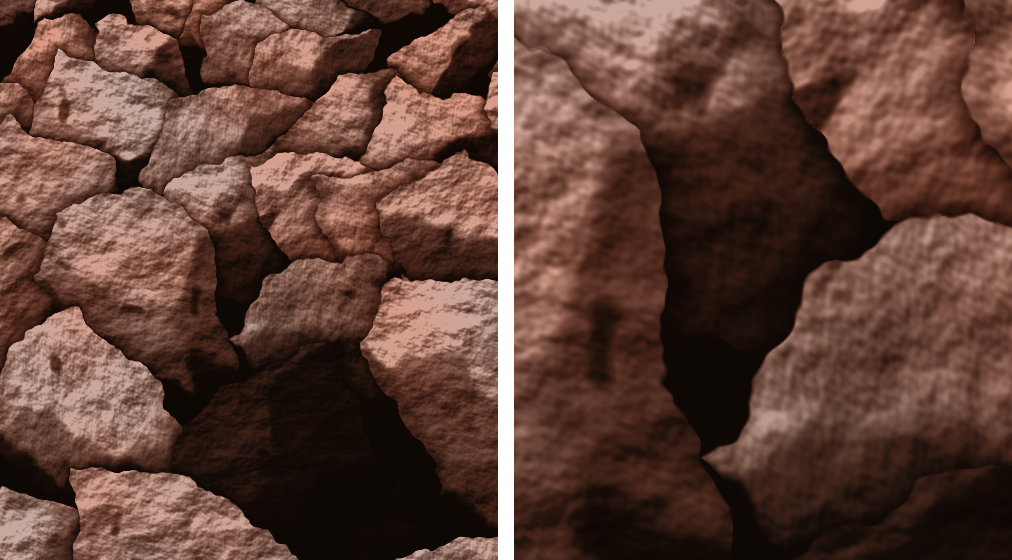
Left, the full canvas; right, a detail of the centre.
Write a Shadertoy shader that draws this texture.

```glsl
// A heap of rough, faceted red-brown rocks with dark gaps, small behind and large in front.
const int ROWS = 7;
const int COLUMNS = 9;
const int SIDE_FACETS = 7;
const int ALL_FACETS = 12;
const float BACK_RADIUS = 0.095;      // rock radius in the top row, in canvas heights
const float ROW_GROWTH = 1.19;        // size ratio of one row to the row behind it
const float ROW_STEP = 1.2;           // spacings in rock radii
const float COLUMN_STEP = 1.52;
const float EDGE_SOFTNESS = 0.0014;
const float CREASE_WIDTH = 0.018;     // rounding of facet edges, in rock radii
const float GRAIN_SCALE = 11.0;
const float GRAIN_STRETCH = 1.25;
const float BUMP_STEP = 0.004;
const float BUMP_GAIN = 5.0;
const float EXPOSURE = 0.99;
const vec3 LIGHT = vec3(-0.38, 0.68, 0.64);
const vec2 HOLLOW = vec2(0.60, 0.18); // centre of the deep dark gap
const vec3 SHADOW = vec3(0.055, 0.03, 0.016);
const vec3 UMBER = vec3(0.27, 0.14, 0.10);
const vec3 CLAY = vec3(0.50, 0.34, 0.285);
const vec3 DUST = vec3(0.81, 0.645, 0.595);

float hash(vec2 p) {
    vec3 q = fract(p.xyx * 0.1031);
    q += dot(q, q.yzx + 33.33);
    return fract((q.x + q.y) * q.z);
}

vec2 direction(float angle) { return vec2(cos(angle), sin(angle)); }

float corner(vec2 cell, vec2 offset) {
    return dot(direction(6.2832 * hash(cell)), offset);
}

float gradientNoise(vec2 p) {
    vec2 i = floor(p), f = p - i;
    vec2 u = f * f * f * (f * (f * 6.0 - 15.0) + 10.0);
    vec2 e = vec2(1.0, 0.0);
    return mix(mix(corner(i, f), corner(i + e, f - e), u.x),
               mix(corner(i + e.yx, f - e.yx), corner(i + 1.0, f - 1.0), u.x), u.y);
}

float fbm(vec2 p) {
    float sum = 0.0, amplitude = 0.6;
    for (int i = 0; i < 5; i++) {
        sum += amplitude * gradientNoise(p);
        p = mat2(1.6, 1.2, -1.2, 1.6) * p + 7.3;
        amplitude *= 0.52;
    }
    return sum;
}

// Cuts a rock from sloping planes: x = distance inside the outline, y = light
vec2 rockFacets(vec2 q, float radius, vec2 id) {
    float inside = 1e3, light = 0.0, total = 0.0;
    for (int k = 0; k < ALL_FACETS; k++) {
        vec2 seed = id + float(k) * vec2(3.0, 11.0);
        float a = hash(seed), b = hash(seed + 51.0), c = hash(seed + 87.0);
        bool side = k < SIDE_FACETS;
        float turn = side ? (float(k) + 0.8 * a) / float(SIDE_FACETS) : a;
        vec2 dir = direction(6.2832 * turn);
        float along = dot(dir, q);
        float slope = side ? mix(0.8, 2.4, b) : mix(0.15, 0.85, b);
        float rim = radius * mix(0.68, 1.02, c) - along;
        float height = side ? rim * slope : radius * mix(0.4, 0.6, c) - along * slope;
        if (side) inside = min(inside, rim);
        // Soft minimum of the plane heights rounds the creases
        float weight = exp(clamp(-height / (CREASE_WIDTH * radius), -60.0, 60.0));
        vec3 normal = normalize(vec3(dir * slope, 1.0));
        light += weight * max(dot(normal, normalize(LIGHT)), 0.0);
        total += weight;
    }
    return vec2(inside, light / total);
}

void mainImage(out vec4 fragColor, in vec2 fragCoord) {
    vec2 p = fragCoord / iResolution.y;
    float aspect = iResolution.x / iResolution.y;
    float soft = max(EDGE_SOFTNESS, 0.7 / iResolution.y);

    // Ragged outlines and creases
    vec2 rough = p + 0.034 * vec2(gradientNoise(p * 8.0), gradientNoise(p * 8.0 + 40.0))
                   + 0.013 * vec2(gradientNoise(p * 27.0), gradientNoise(p * 27.0 + 70.0))
                   + 0.004 * vec2(gradientNoise(p * 80.0), gradientNoise(p * 80.0 + 90.0));

    // Stack the rocks from back to front
    float tone = 0.05, radius = BACK_RADIUS, y = 1.0;
    vec2 topId = vec2(0.0);
    for (int row = 0; row < ROWS; row++) {
        for (int column = 0; column < COLUMNS; column++) {
            vec2 id = vec2(float(column) + 5.0, float(row) * 17.0 + 3.0);
            float a = hash(id), b = hash(id + 19.0), c = hash(id + 37.0);
            float x = (float(column) + 0.5 * mod(float(row), 2.0) + 0.5 * a - 0.3) * COLUMN_STEP * radius;
            vec2 centre = vec2(x, y + (b - 0.5) * 0.85 * radius);
            vec2 q = rough - centre;
            if (x > aspect + radius || length(q) > 2.0 * radius) continue;
            // Each rock leans its own way
            q = vec2(0.92 * q.x, 1.04 * q.y + (hash(id + 71.0) - 0.5) * q.x);
            float size = radius * mix(0.82, 1.25, c);
            vec2 rock = rockFacets(q, size, id);
            float sunk = mix(0.14, 1.0, smoothstep(0.11, 0.24, distance(centre, HOLLOW)));
            float shade = (0.09 + 0.86 * rock.y) * mix(0.78, 1.05, hash(id + 63.0)) * sunk;
            shade *= mix(0.55, 1.0, smoothstep(-0.85, 0.0, q.y / size));
            float cover = smoothstep(-soft, soft, rock.x);
            // Contact shadow on whatever lies behind
            tone *= 1.0 - 0.72 * exp(min(rock.x, 0.0) / (0.075 * size));
            tone = mix(tone, shade, cover);
            if (cover > 0.5) topId = id;
        }
        y -= ROW_STEP * radius;
        radius *= ROW_GROWTH;
    }

    // Layered grain, lit as relief, with its own direction on each rock
    vec2 axis = direction(2.2 * hash(topId + 91.0) - 1.3);
    mat2 grain = mat2(axis.x, -axis.y * GRAIN_STRETCH, axis.y, axis.x * GRAIN_STRETCH) * GRAIN_SCALE;
    vec2 u = grain * p + topId * 1.37;
    float relief = fbm(u);
    float bump = relief - fbm(u + grain * normalize(LIGHT.xy) * BUMP_STEP);
    float pits = smoothstep(0.40, 0.52, gradientNoise(u * 1.4 + 23.0));
    tone *= EXPOSURE * (1.0 + 0.3 * relief + clamp(BUMP_GAIN * bump, -0.5, 0.5));
    tone = clamp(tone * (1.0 - 0.6 * pits), 0.0, 1.0);

    // Shadow to dusty clay, drifting between rust and grey
    vec3 color = mix(SHADOW, UMBER, smoothstep(0.03, 0.28, tone));
    color = mix(color, CLAY, clamp((tone - 0.26) / 0.30, 0.0, 1.0));
    color = mix(color, DUST, clamp((tone - 0.56) / 0.36, 0.0, 1.0));
    float drift = clamp(hash(topId + 5.0) + 0.9 * gradientNoise(p * 5.0), 0.0, 1.0);
    color *= mix(vec3(1.06, 0.94, 0.88), vec3(0.96, 1.03, 1.06), drift);
    fragColor = vec4(color, 1.0);
}
```
